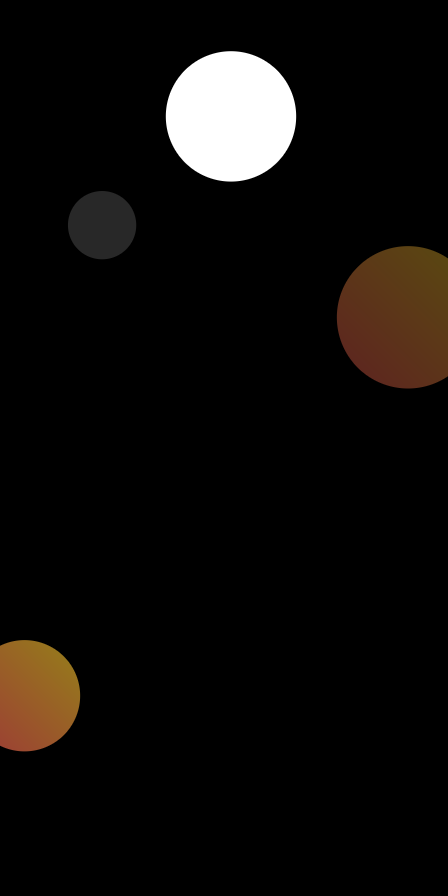
Reproduce this background procedurally as a Shadertoy shader.

```glsl
// Coverage of a disc with an edge about one pixel wide
float disc(vec2 offset, float radius) {
    return clamp(0.5 + (radius - length(offset)) * iResolution.x, 0.0, 1.0);
}

// Diagonal ramp from rust (lower left) to amber (upper right)
vec3 emberGradient(vec2 offset, float radius) {
    float t = 0.5 + (offset.x + offset.y) / (4.0 * radius);
    return mix(vec3(0.615, 0.22, 0.215), vec3(0.585, 0.50, 0.10), clamp(t, 0.0, 1.0));
}

void mainImage(out vec4 fragColor, in vec2 fragCoord) {
    // Canvas width is one unit, height is measured from the vertical middle
    vec2 p = (fragCoord - vec2(0.0, 0.5 * iResolution.y)) / iResolution.x;
    vec3 color = vec3(0.0);

    // Plain discs
    color = mix(color, vec3(1.0), disc(p - vec2(0.5156, 0.7402), 0.1455));
    color = mix(color, vec3(0.157), disc(p - vec2(0.2279, 0.4974), 0.0762));

    // Gradient discs: dim one on the right, bright one on the left
    vec2 dimOffset = p - vec2(0.9108, 0.2917);
    color = mix(color, 0.6 * emberGradient(dimOffset, 0.1589), disc(dimOffset, 0.1589));

    vec2 brightOffset = p - vec2(0.0547, -0.5530);
    color = mix(color, emberGradient(brightOffset, 0.1242), disc(brightOffset, 0.1242));

    fragColor = vec4(color, 1.0);
}
```
